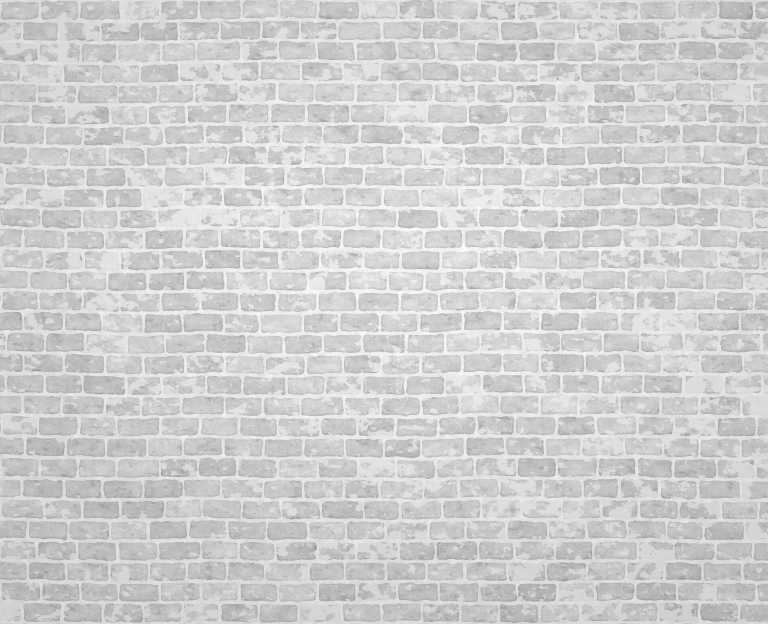
Write a Shadertoy shader that draws this texture.

```glsl
// Pale painted brick wall in running bond: rounded bricks with uneven joints,
// flaking paint, pits and grain, under a soft glow that fades to the edges.
// Joints are jittered by hashes; outlines and wear come from value noise.

const vec2  REPEATS = vec2(19.3, 30.0);     // bricks across, rows up
const float BRICK_ASPECT = 1.91;            // cell width in row heights
const vec2  BOND_SHIFT = vec2(0.64, 0.40);  // first joint, shift of odd rows
const float ROW_SLIDE = 0.20;               // random slide of a row, in bricks
const float JOINT_JITTER = 0.13;            // random shift of upright joints
const vec2  MORTAR_WIDTH = vec2(0.12, 0.16);// upright and level joints, in rows
const float CORNER_RADIUS = 0.14;
const float EDGE_ROUGHNESS = 0.11;

const vec3  BRICK_COLOR  = vec3(0.785);
const vec3  MORTAR_COLOR = vec3(0.895);
const vec3  FLAKE_COLOR  = vec3(0.905);
const float BRICK_VARIATION = 0.065;
const float RIM_SHADE = 0.065;

const vec2  GLOW_CENTER = vec2(0.53, 0.60);
const vec2  GLOW_SIZE = vec2(0.58, 0.50);
const vec2  GLOW_RANGE = vec2(0.92, 1.06);  // light at the edges, at the center

float hash(vec2 p) {
    return fract(sin(dot(p, vec2(127.1, 311.7))) * 43758.55);
}

float noise(vec2 p) {
    vec2 i = floor(p), f = fract(p);
    f = f * f * (3.0 - 2.0 * f);
    return mix(mix(hash(i), hash(i + vec2(1, 0)), f.x),
               mix(hash(i + vec2(0, 1)), hash(i + vec2(1, 1)), f.x), f.y);
}

float fbm(vec2 p) {
    float sum = 0.0, weight = 0.533;
    for (int octave = 0; octave < 4; octave++) {
        sum += weight * noise(p);
        p = mat2(1.6, 1.2, -1.2, 1.6) * p + 5.3;
        weight *= 0.5;
    }
    return sum;
}

// Position of upright joint i in a row, in bricks
float joint(float i, float row) {
    return i + JOINT_JITTER * (hash(vec2(i, row) + 3.7) - 0.5);
}

float roundedBox(vec2 p, vec2 halfSize, float radius) {
    vec2 q = abs(p) - halfSize + radius;
    return length(max(q, 0.0)) + min(max(q.x, q.y), 0.0) - radius;
}

void mainImage(out vec4 fragColor, in vec2 fragCoord) {
    vec2 uv = fragCoord / iResolution.xy;
    vec2 wall = uv * REPEATS * vec2(BRICK_ASPECT, 1.0);
    float pixel = REPEATS.y / iResolution.y;

    // Slightly wavy courses
    vec2 bent = wall;
    bent.y += 0.16 * (noise(wall * vec2(0.3, 0.15)) - 0.5);
    bent += 0.07 * (vec2(noise(wall * 2.3), noise(wall * 2.3 + 40.0)) - 0.5);

    // Find the brick between its two upright joints
    float row = floor(bent.y);
    float x = bent.x / BRICK_ASPECT - BOND_SHIFT.x - BOND_SHIFT.y * mod(row, 2.0)
            + ROW_SLIDE * (hash(vec2(row, 8.3)) - 0.5);
    float i = floor(x);
    if (x < joint(i, row)) i -= 1.0;
    else if (x > joint(i + 1.0, row)) i += 1.0;
    float left = joint(i, row), right = joint(i + 1.0, row);
    vec2 id = vec2(i, row);

    // Rounded brick with a crumbling outline
    vec2 local = vec2((x - 0.5 * (left + right)) * BRICK_ASPECT, fract(bent.y) - 0.5);
    vec2 halfSize = 0.5 * (vec2((right - left) * BRICK_ASPECT, 1.0) - MORTAR_WIDTH);
    float d = roundedBox(local, halfSize, CORNER_RADIUS);
    d += EDGE_ROUGHNESS * (fbm(wall * 3.5) - 0.5);
    float brickMask = 1.0 - smoothstep(-0.6 * pixel, 0.6 * pixel, d);

    // Brick face: own tone, blotches, grain and dark pits
    vec2 grainUv = wall + 17.0 * hash(id + 5.1);
    float blotch = fbm(grainUv * vec2(1.6, 2.6)) - 0.5;
    float grain = noise(wall * 11.0) - 0.5;
    float pits = smoothstep(0.62, 0.78, fbm(grainUv * vec2(2.8, 4.5) + 60.0));
    vec3 brick = BRICK_COLOR + BRICK_VARIATION * (hash(id + 9.4) - 0.5);
    brick += 0.13 * blotch + 0.045 * grain - 0.07 * pits;

    // Darker rim, strongest along the lower edge
    float rim = smoothstep(-0.13, -0.02, d);
    brick -= RIM_SHADE * rim * (0.6 - 0.8 * local.y);

    // Flaked paint: patches that differ per brick, and small specks
    float wear = 0.26 * (pow(hash(id + 2.6), 3.0) - 0.25)
               + 0.16 * (noise(wall * 0.16 + 7.0) - 0.5);
    float flakes = smoothstep(0.61, 0.72, fbm(grainUv * vec2(2.2, 3.2) + 30.0) + wear);
    float specks = smoothstep(0.80, 0.95, noise(wall * 6.5 + 21.0) + 0.5 * wear);
    brick = mix(brick, FLAKE_COLOR, max(0.75 * flakes, 0.55 * specks));

    // Mortar, and a few paint runs near the top left
    vec3 mortar = MORTAR_COLOR + 0.09 * (fbm(wall * 2.7 + 11.0) - 0.5) + 0.03 * grain;
    vec3 color = mix(mortar, brick, brickMask);
    float runLength = 0.10 * noise(vec2(uv.x * 150.0, 2.0));
    float runs = smoothstep(0.50, 0.75, noise(vec2(uv.x * 130.0, uv.y * 9.0)))
               * smoothstep(0.035, 0.015, abs(uv.x - 0.16))
               * smoothstep(0.97 - runLength, 1.0 - runLength, uv.y);
    color = mix(color, FLAKE_COLOR, 0.8 * runs);

    // Soft light
    vec2 fromGlow = (uv - GLOW_CENTER) / GLOW_SIZE;
    color *= mix(GLOW_RANGE.x, GLOW_RANGE.y, exp(-dot(fromGlow, fromGlow)));
    fragColor = vec4(clamp(color, 0.0, 1.0), 1.0);
}
```
